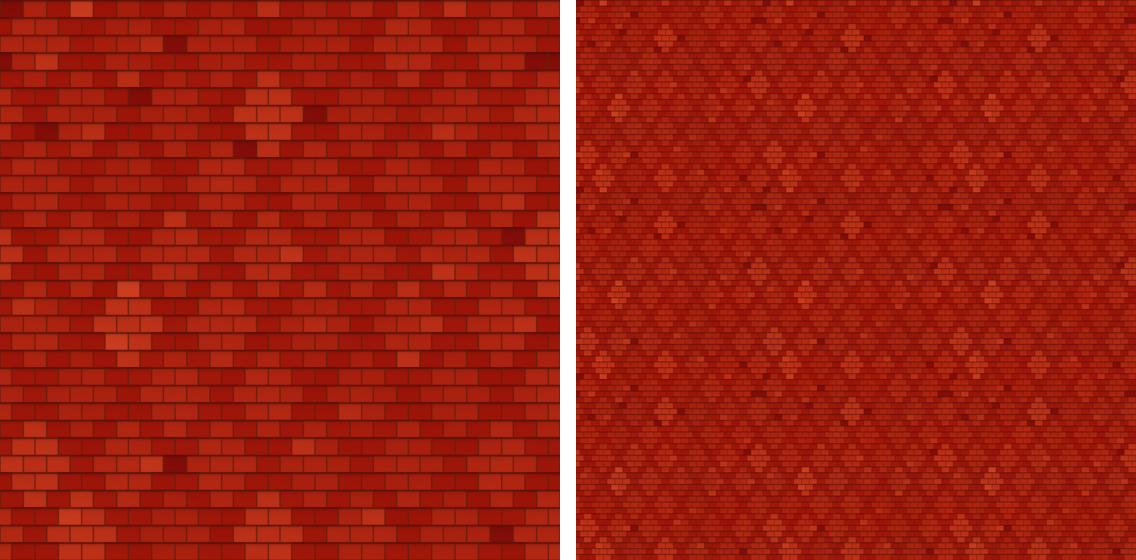
Left, the tile; right, the same tile 3 across and 3 down.
Reproduce this texture procedurally as a WebGL 2 fragment shader.

```glsl
#version 300 es
precision highp float;
// Seamless roof of red half-offset tiles with lighter diamond groups and drop shadows.
uniform vec2 u_resolution;
out vec4 outColor;

const vec2 GRID = vec2(24.0, 32.0); // tiles across, rows down

float hash(vec2 p, float seed) {
    vec3 q = fract(vec3(p.xyx + seed) * vec3(0.1031, 0.1030, 0.0973));
    q += dot(q, q.yzx + 33.33);
    return fract((q.x + q.y) * q.z);
}

// Soft line of the given half width around distance zero.
float line(float dist, float halfWidth, float blur) {
    return 1.0 - smoothstep(halfWidth - blur, halfWidth + blur, dist);
}

// Lightness of the nine-tile diamond holding this tile, or zero between diamonds.
float diamondTone(vec2 center) {
    float tone = 0.0;
    for (int i = 0; i < 2; i++) {
        float k = float(i);
        vec2 origin = vec2(1.5 + 2.0 * k, 2.0 + 4.0 * k);
        vec2 cell = floor((center - origin) / vec2(4.0, 8.0) + 0.5);
        vec2 d = abs(center - origin - cell * vec2(4.0, 8.0));
        float inside = step(d.x + 0.5 * d.y, 1.1);
        float h = hash(mod(cell, vec2(6.0, 4.0)), 7.3 + 11.0 * k);
        tone = max(tone, inside * (0.55 + 0.5 * h + 0.5 * step(0.93, h)));
    }
    return tone;
}

void main() {
    vec2 uv = gl_FragCoord.xy / u_resolution;
    vec2 p = vec2(uv.x, 1.0 - uv.y) * GRID;
    vec2 pixel = GRID / u_resolution;

    // Tile layout: odd rows shift by half a tile
    float row = floor(p.y);
    float shift = 0.5 * mod(row, 2.0);
    float col = floor(p.x - shift);
    vec2 f = vec2(fract(p.x - shift), fract(p.y));
    vec2 id = vec2(mod(col, GRID.x), row);

    // Tile tone: diamonds, single pale tiles, and dark tiles between diamonds
    float tone = diamondTone(vec2(col + 0.5 + shift, row));
    float between = step(tone, 0.01);
    tone += 0.3 * (hash(id, 2.7) - 0.5);
    tone += (1.0 - between) * 0.7 * step(0.95, hash(id, 19.1));
    float dark = between * step(0.95, hash(id, 41.9));
    vec3 color = vec3(0.615, 0.085, 0.035) + tone * vec3(0.075, 0.065, 0.035);
    color = mix(color, vec3(0.51, 0.05, 0.03), dark);

    // Slight slope across each face
    color *= 1.0 + 0.03 * (f.x - 0.5) * (hash(id, 63.0) - 0.5) + 0.02 * (f.y - 0.5);

    // Shadow from the row above, and a narrow shade at the lower lip
    color *= 1.0 - 0.28 * exp(-f.y * 9.0);
    color *= 1.0 - 0.10 * smoothstep(0.90, 1.0, f.y);

    // Brown joints between neighbours
    float side = min(f.x, 1.0 - f.x);
    float joint = line(side, 0.030, 0.014 + 0.5 * pixel.x);
    color = mix(color, vec3(0.40, 0.115, 0.04), 0.9 * joint);

    // Dark line under each row's edge
    float edge = abs(fract(f.y + 0.46) - 0.5);
    float under = line(edge, 0.040, 0.030 + 0.5 * pixel.y);
    color = mix(color, vec3(0.35, 0.065, 0.027), 0.88 * under);

    outColor = vec4(color, 1.0);
}
```
